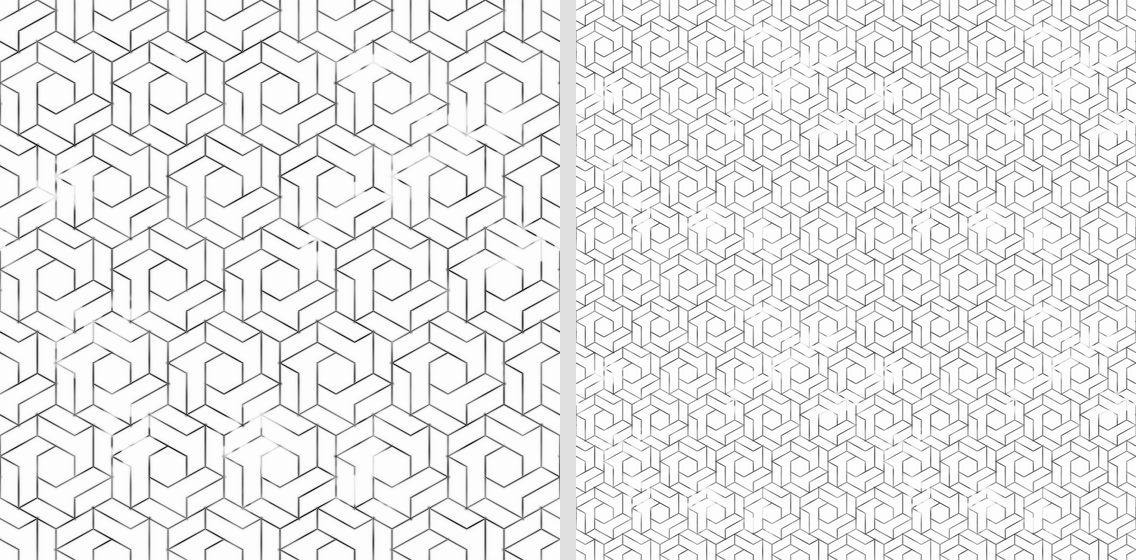
Left: one tile. Right: repeated 2 by 2.
A WebGL 1 fragment shader for this pattern:

```glsl
precision highp float;

// Interlocked hexagonal lattice drawn in soft ink lines on white. Each hexagonal
// cell holds a few strokes on a triangular grid, repeated by three turns of 120
// degrees; wrapping noise varies the ink and wears short gaps into the lines.

uniform vec2 u_resolution;

const vec2 GRID = vec2(30.0, 27.0);      // triangular grid steps across, up
const vec2 CELL = vec2(6.0, 9.0);        // grid steps per repeat: 5 across, 3 pairs up
const vec2 METRIC = vec2(0.866, 1.0);    // grid steps to equal-sided units
const float LINE_WIDTH = 0.0014;         // in canvas units
const float HALO_WIDTH = 0.0050;
const float HALO_INK = 0.035;
const float NODE_RADIUS = 0.0030;
const float NODE_INK = 0.88;
const float VERTICAL_SPREAD = 1.25;      // upright strokes are wider and paler
const float VERTICAL_INK = 0.84;
const float END_INK = 0.80;              // ink left at the ends of a stroke
const float WEAR = 0.85;
const vec3 PAPER = vec3(0.992);
const vec3 INK = vec3(0.03);

float hash(vec2 p) {
  return fract(sin(dot(p, vec2(127.1, 311.7))) * 43758.5453);
}

// Value noise that wraps after one canvas.
float noise(vec2 uv, float period) {
  vec2 p = uv * period;
  vec2 i = floor(p);
  vec2 f = fract(p);
  f = f * f * (3.0 - 2.0 * f);
  vec2 lo = mod(i, period);
  vec2 hi = mod(i + 1.0, period);
  return mix(mix(hash(lo), hash(vec2(hi.x, lo.y)), f.x),
             mix(hash(vec2(lo.x, hi.y)), hash(hi), f.x), f.y);
}

// Turn by 120 degrees clockwise, in grid steps.
vec2 turn(vec2 p) {
  return vec2(p.y - 0.5 * p.x, -0.75 * p.x - 0.5 * p.y);
}

float falloff(float d, float width) {
  return exp(-d * d / (width * width));
}

// Offset from the nearest cell centre, in grid steps.
vec2 cellOffset(vec2 g) {
  vec2 q = g - 0.5 * GRID;
  vec2 a = mod(q + 0.5 * CELL, CELL) - 0.5 * CELL;
  vec2 b = mod(q, CELL) - 0.5 * CELL;
  return length(a * METRIC) < length(b * METRIC) ? a : b;
}

// Soft line from a to b, fullest at its middle.
float stroke(vec2 p, vec2 up, vec2 a, vec2 b, float width) {
  vec2 along = (b - a) * METRIC;
  vec2 rel = (p - a) * METRIC;
  float t = clamp(dot(rel, along) / dot(along, along), 0.0, 1.0);
  float d = length(rel - along * t) / GRID.y;
  float upright = step(0.9, abs(dot(normalize(along), up * METRIC)));
  float core = falloff(d, width * mix(1.0, VERTICAL_SPREAD, upright));
  core *= mix(1.0, VERTICAL_INK, upright) * mix(END_INK, 1.0, sqrt(4.0 * t * (1.0 - t)));
  return max(core, HALO_INK * falloff(d, HALO_WIDTH));
}

float node(vec2 p, vec2 centre, float radius) {
  return falloff(length((p - centre) * METRIC) / GRID.y, radius);
}

void main() {
  vec2 uv = gl_FragCoord.xy / u_resolution;
  float pixel = 1.0 / min(u_resolution.x, u_resolution.y);
  float width = max(LINE_WIDTH, 0.6 * pixel);
  vec2 p = cellOffset(uv * GRID);
  vec2 up = vec2(0.0, 1.0);
  float lines = 0.0;
  float nodes = 0.0;

  for (int k = 0; k < 3; k++) {
    // Outer hexagon
    lines = max(lines, stroke(p, up, vec2(-3.0, 1.5), vec2(0.0, 3.0), width));
    lines = max(lines, stroke(p, up, vec2(0.0, 3.0), vec2(3.0, 1.5), width));
    // Inner hexagon, one side running on into an arm
    lines = max(lines, stroke(p, up, vec2(1.0, 0.5), vec2(-1.0, 1.5), width));
    lines = max(lines, stroke(p, up, vec2(1.0, 0.5), vec2(1.0, -0.5), width));
    // Branches from the arm to the rim
    lines = max(lines, stroke(p, up, vec2(-1.0, 1.5), vec2(-1.0, 2.5), width));
    lines = max(lines, stroke(p, up, vec2(-1.0, 1.5), vec2(-3.0, 0.5), width));
    // Bent band under the rim
    lines = max(lines, stroke(p, up, vec2(-1.0, 2.5), vec2(1.0, 1.5), width));
    lines = max(lines, stroke(p, up, vec2(1.0, 1.5), vec2(2.0, 2.0), width));
    // Ink pooled at the junctions
    nodes = max(nodes, node(p, vec2(2.0, 2.0), NODE_RADIUS));
    nodes = max(nodes, node(p, vec2(1.0, 2.5), NODE_RADIUS));
    nodes = max(nodes, node(p, vec2(-1.0, 2.5), NODE_RADIUS));
    nodes = max(nodes, node(p, vec2(-2.0, 2.0), NODE_RADIUS));
    nodes = max(nodes, 0.7 * node(p, vec2(0.0, 1.0), 0.75 * NODE_RADIUS));
    p = turn(p);
    up = turn(up);
  }

  // Uneven inking and worn gaps
  float strength = mix(0.50, 1.02, noise(uv, 31.0));
  float worn = smoothstep(0.64, 0.84, noise(uv, 9.0)) * smoothstep(0.35, 0.65, noise(uv, 57.0));
  float pooled = nodes * NODE_INK * mix(0.45, 1.1, noise(uv, 23.0));
  float ink = max(lines * strength, pooled) * (1.0 - WEAR * worn);
  gl_FragColor = vec4(mix(PAPER, INK, clamp(ink, 0.0, 1.0)), 1.0);
}
```
